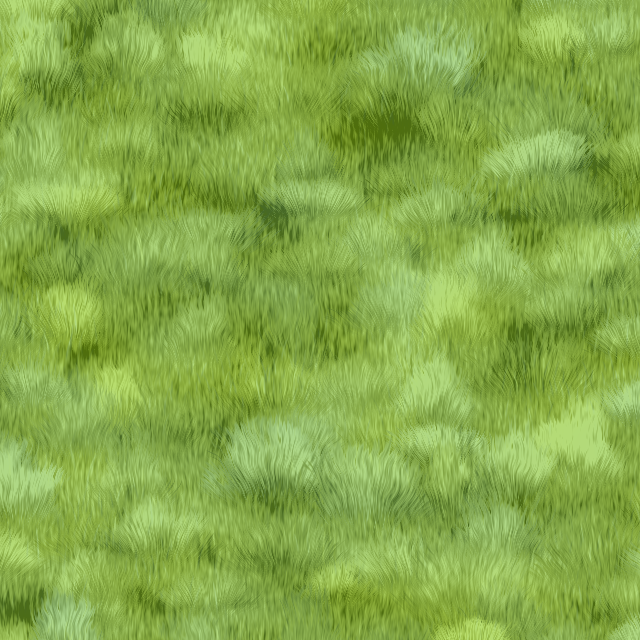
Reproduce this texture procedurally as a WebGL 2 fragment shader.

```glsl
#version 300 es
precision highp float;
// Tufted meadow grass seen at a slant. Overlapping domed tufts are painted
// back to front on a jittered grid, each combed by noise in fan coordinates,
// then two layers of thin, curved single blades are scattered in clumps.

uniform vec2 u_resolution;
out vec4 fragColor;

const vec3 SHADE_GREEN = vec3(0.29, 0.42, 0.11);
const vec3 LEAF_GREEN  = vec3(0.53, 0.67, 0.285);
const vec3 TIP_GREEN   = vec3(0.70, 0.855, 0.48);
const vec3 COOL_SHIFT  = vec3(-0.025, -0.015, 0.075); // per unit of hue
const vec2 TUFT_CELL   = vec2(0.15, 0.085);
const vec2 TUFT_MIN    = vec2(0.055, 0.055);         // half width, height
const vec2 TUFT_MAX    = vec2(0.115, 0.115);
const float FAN_BLADES = 38.0;                       // blades per radian
const float COMB_DEPTH = 0.60;
const float GROUND_COMB = 0.46;
const float DRIFT_DEPTH = 0.55;
const vec2 BLADE_CELL  = vec2(0.013, 0.020);         // of the short layer
const float LONG_SCALE = 1.8;                        // long layer to short
const float BLADE_WIDTH = 0.0019;
const float BLADE_LEAN  = 0.32;
const float BLADE_COVER = 0.75;

vec2 hash2(vec2 p) {
    vec3 q = fract(p.xyx * vec3(0.1031, 0.1030, 0.0973));
    q += dot(q, q.yzx + 33.33);
    return fract((q.xx + q.yz) * q.zy);
}

float cornerSlope(vec2 cell, vec2 offset) {
    float angle = 6.2832 * hash2(cell).x;
    return dot(vec2(cos(angle), sin(angle)), offset);
}

float gradientNoise(vec2 p) {
    vec2 i = floor(p), f = p - i;
    vec2 u = f * f * f * (f * (f * 6.0 - 15.0) + 10.0);
    vec2 e = vec2(1.0, 0.0);
    return mix(
        mix(cornerSlope(i, f), cornerSlope(i + e, f - e), u.x),
        mix(cornerSlope(i + e.yx, f - e.yx), cornerSlope(i + 1.0, f - 1.0), u.x), u.y);
}

// Fine streaks: x runs across the blades, y along them.
float comb(vec2 p) {
    return gradientNoise(p) + 0.65 * gradientNoise(p * vec2(2.1, 2.3) + 17.0);
}

// Surface is (tone, hue): tone 0 dark to 1 light, hue below 0 warm, above 0 cool.
vec2 ground(vec2 p) {
    float lean = 0.012 * gradientNoise(p * 11.0);
    float streaks = comb(vec2((p.x + lean) * 200.0, p.y * 34.0));
    float patches = gradientNoise(p * vec2(7.0, 12.0) + 5.0);
    return vec2(0.40 + 0.40 * patches + GROUND_COMB * streaks, -0.25 + 0.9 * patches);
}

vec2 addTuft(vec2 surface, vec2 p, vec2 cell, float stagger) {
    vec2 jitter = hash2(cell + 40.0), look = hash2(cell + 91.0);
    vec2 size = mix(TUFT_MIN, TUFT_MAX, hash2(cell + 63.0));
    vec2 root = (cell + vec2(stagger, 0.0) + 0.1 + 0.8 * jitter) * TUFT_CELL;
    vec2 q = p - root;
    float rise = q.y / size.y;
    if (rise < -0.4 || rise > 1.5 || abs(q.x) > 1.5 * size.x) return surface;

    // Comb the blades along rays from a pivot below the root.
    vec2 ray = q + vec2(0.0, 1.0 * size.y);
    float bend = 0.06 * gradientNoise(p * 24.0);
    vec2 fan = vec2((atan(ray.x, ray.y) + bend) * FAN_BLADES, length(ray) * 27.0);
    float blades = comb(fan + cell * 37.0);

    // An uneven outline with tips that break it up.
    float outline = 0.4 * gradientNoise(p * 20.0 + cell * 11.0);
    float dome = length(vec2(q.x, max(q.y, 0.0)) / size) + 0.40 * blades + outline;
    float cover = smoothstep(1.0, 0.7, dome) * smoothstep(-0.38, 0.05, rise + 0.3 * blades);
    float light = mix(0.12, 0.75, smoothstep(-0.3, 0.5, rise - outline));
    float tone = light + 0.42 * (look.x - 0.5) + COMB_DEPTH * blades;
    float hue = 1.5 * (look.y - 0.5) + 0.15 * rise;
    return mix(surface, vec2(tone, hue), cover * mix(0.55, 1.0, look.x));
}

vec2 addBlade(vec2 surface, vec2 p, vec2 cell, float scale, float pixel) {
    vec2 look = hash2(cell + 211.0 * scale), shape = hash2(cell + 157.0 * scale);
    vec2 root = (cell + hash2(cell + 123.0 * scale)) * BLADE_CELL * scale;
    float clump = smoothstep(-0.05, 0.3, gradientNoise(root * vec2(7.0, 9.0) + 3.0 * scale));
    float height = mix(0.9, 1.9, shape.x) * BLADE_CELL.y * scale;
    float along = (p.y - root.y) / height;
    if (along < 0.0 || along > 1.0) return surface;
    float lean = BLADE_LEAN * (2.0 * shape.y - 1.0);
    float across = abs(p.x - root.x - lean * height * along * along);
    float halfWidth = BLADE_WIDTH * (1.0 - 0.8 * along);
    float cover = 1.0 - smoothstep(halfWidth - pixel, halfWidth + pixel, across);
    cover *= smoothstep(0.0, 0.4, along) * smoothstep(1.0, 0.85, along) * clump;
    float tone = surface.x + mix(-0.22, 0.42, look.x);
    return mix(surface, vec2(tone, 1.2 * look.y - 0.3), BLADE_COVER * cover);
}

void main() {
    vec2 p = gl_FragCoord.xy / u_resolution.y;
    float pixel = 1.0 / u_resolution.y;
    vec2 surface = ground(p);

    // Tufts, far rows first; odd rows are shifted by half a cell.
    for (int j = 1; j >= -2; j--) {
        float row = floor(p.y / TUFT_CELL.y) + float(j);
        float stagger = 0.5 * mod(row, 2.0);
        float column = floor(p.x / TUFT_CELL.x - stagger);
        for (int i = -1; i <= 1; i++)
            surface = addTuft(surface, p, vec2(column + float(i), row), stagger);
    }

    // Broad light and dark drifts, and small hollows with torn edges.
    surface.x += 0.03 + DRIFT_DEPTH * gradientNoise(p * vec2(4.0, 6.5) + 9.0);
    surface.y += 0.8 * gradientNoise(p * vec2(5.0, 8.0) + 57.0);
    float torn = 0.4 * gradientNoise(p * vec2(130.0, 28.0));
    float hollow = smoothstep(0.22, 0.6, gradientNoise(p * vec2(13.0, 10.0) + 31.0) + torn);
    surface += vec2(-0.30, 0.15) * hollow;

    // Single blades in clumps, short layer then long.
    for (int layer = 0; layer < 2; layer++) {
        float scale = layer == 0 ? 1.0 : LONG_SCALE;
        vec2 home = floor(p / (BLADE_CELL * scale));
        for (int j = 0; j >= -2; j--)
            for (int i = -1; i <= 1; i++)
                surface = addBlade(surface, p, home + vec2(i, j), scale, pixel);
    }

    float tone = clamp(surface.x, 0.0, 1.0);
    vec3 colour = mix(SHADE_GREEN, LEAF_GREEN, min(2.0 * tone, 1.0) * (1.5 - min(tone, 0.5)));
    colour = mix(colour, TIP_GREEN, max(2.0 * tone - 1.0, 0.0));
    fragColor = vec4(colour + COOL_SHIFT * surface.y, 1.0);
}
```
